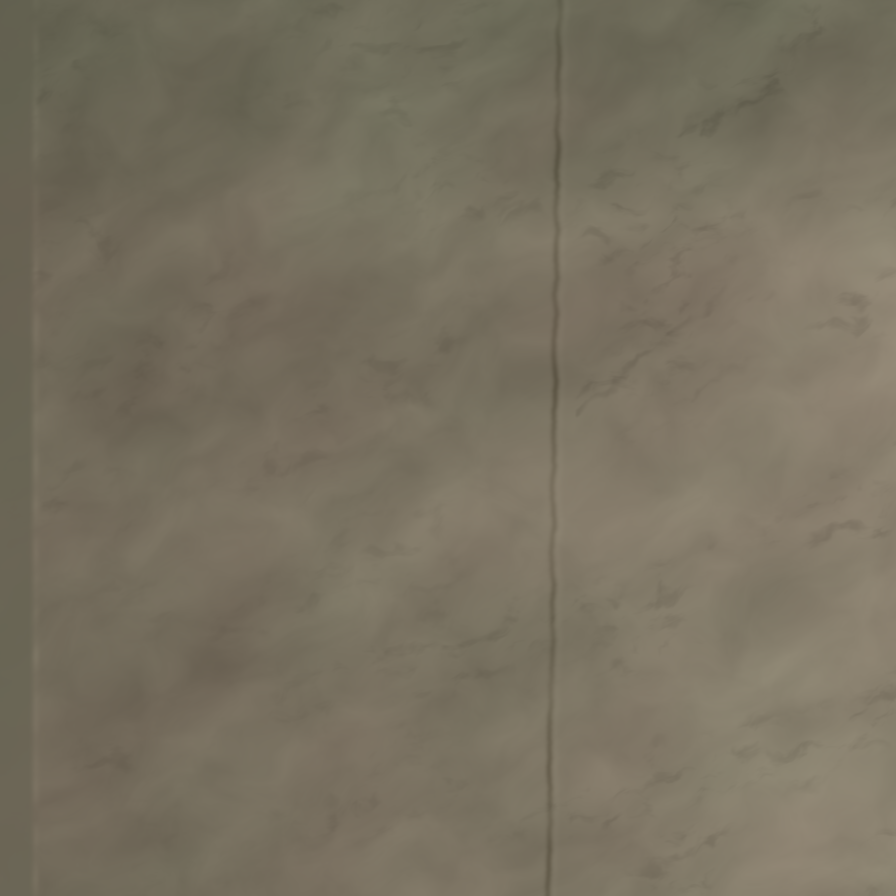
This texture is drawn by a WebGL 2 fragment shader. Its source:

```glsl
#version 300 es
precision highp float;

uniform vec2 u_resolution;
out vec4 fragColor;

const vec3 DARK_PLASTER = vec3(0.388, 0.358, 0.302);
const vec3 LIGHT_PLASTER = vec3(0.565, 0.532, 0.458);
const vec3 GREEN_CAST = vec3(-0.018, 0.004, -0.004);
const vec3 WARM_CAST = vec3(0.008, -0.003, 0.002);
const float STROKE_ANGLE = 0.55;
const float STROKE_STRETCH = 1.6;
const float CLOUD_STRENGTH = 0.46;
const float SMUDGE_STRENGTH = 0.34;
const float FLECK_STRENGTH = 0.27;
const float SEAM_WIDTH = 0.0036;
const float SEAM_DEPTH = 0.075;
const float EDGE_X = 0.038;
const vec2 CRACK_START = vec2(0.645, 0.540);
const vec2 CRACK_END = vec2(0.825, 0.690);
const vec2 GLOW_CENTER = vec2(0.99, 0.60);

vec2 hashGradient(vec2 cell) {
    vec3 p = fract(cell.xyx * vec3(0.1031, 0.1030, 0.0973));
    p += dot(p, p.yzx + 33.33);
    float angle = 6.28318 * fract((p.x + p.y) * p.z);
    return vec2(cos(angle), sin(angle));
}

// Gradient noise, roughly -0.7 to 0.7
float gradientNoise(vec2 p) {
    vec2 i = floor(p), f = fract(p);
    vec2 w = f * f * f * (f * (f * 6.0 - 15.0) + 10.0);
    float a = dot(hashGradient(i), f);
    float b = dot(hashGradient(i + vec2(1, 0)), f - vec2(1, 0));
    float c = dot(hashGradient(i + vec2(0, 1)), f - vec2(0, 1));
    float d = dot(hashGradient(i + vec2(1, 1)), f - vec2(1, 1));
    return mix(mix(a, b, w.x), mix(c, d, w.x), w.y);
}

float fbm(vec2 p, int octaves) {
    float sum = 0.0, amplitude = 0.6;
    for (int i = 0; i < octaves; i++) {
        sum += amplitude * gradientNoise(p);
        p = mat2(1.6, 1.1, -1.1, 1.6) * p + 7.3;
        amplitude *= 0.5;
    }
    return sum;
}

// Coordinates aligned with the trowel strokes, compressed along them
vec2 strokeSpace(vec2 p, float angle, float stretch) {
    float c = cos(angle), s = sin(angle);
    return vec2((c * p.x + s * p.y) / stretch, c * p.y - s * p.x);
}

float segmentDistance(vec2 p, vec2 a, vec2 b) {
    vec2 ab = b - a;
    return length(p - a - ab * clamp(dot(p - a, ab) / dot(ab, ab), 0.0, 1.0));
}

// Broad light falling from the right, dimmer towards the top
float lighting(vec2 uv) {
    float light = 0.10 + 0.50 * uv.x + 0.22 * (1.0 - smoothstep(0.35, 1.0, uv.y));
    light -= 0.16 * smoothstep(0.7, 1.0, uv.y) * smoothstep(0.3, 0.9, uv.x);
    vec2 d = (uv - GLOW_CENTER) / vec2(0.14, 0.12);
    return light + 0.22 * exp(-dot(d, d));
}

// Short dark scuffs gathered in patches
float flecks(vec2 uv) {
    vec2 warp = 0.022 * vec2(fbm(uv * 19.0, 3), fbm(uv * 19.0 + 40.0, 3));
    vec2 q = strokeSpace(uv + warp, 0.38, 1.9);
    float patches = smoothstep(-0.08, 0.26, fbm(q * 9.0 + 12.0, 3));
    float marks = smoothstep(0.0, 0.42, fbm(q * 48.0, 4));
    return patches * marks * (0.55 + 0.45 * smoothstep(0.3, 0.8, uv.x));
}

float crack(vec2 uv) {
    vec2 wobble = 0.020 * vec2(fbm(uv * 24.0, 4), fbm(uv * 24.0 + 9.0, 4));
    float d = segmentDistance(uv + wobble, CRACK_START, CRACK_END);
    float gaps = smoothstep(-0.15, 0.2, gradientNoise(uv * 26.0 + 3.0));
    return gaps * (1.0 - smoothstep(0.0005, 0.006, d));
}

void main() {
    vec2 uv = gl_FragCoord.xy / u_resolution;
    vec2 stroke = strokeSpace(uv, STROKE_ANGLE, STROKE_STRETCH);

    // Mottled plaster
    float shade = lighting(uv);
    shade += CLOUD_STRENGTH * fbm(stroke * 5.0 + 2.0, 4);
    vec2 bend = 0.06 * vec2(fbm(uv * 8.0, 3), fbm(uv * 8.0 + 21.0, 3));
    shade += SMUDGE_STRENGTH * fbm((stroke + bend) * 15.0 + 5.0, 5);
    shade -= FLECK_STRENGTH * flecks(uv);
    shade -= 0.22 * crack(uv);

    // Left border strip with a pale worn lip
    float strip = 1.0 - smoothstep(EDGE_X - 0.007, EDGE_X + 0.003, uv.x);
    shade = mix(shade, 0.10 + 0.12 * (1.0 - uv.y), strip * 0.85);
    float lip = exp(-pow((uv.x - EDGE_X - 0.002) / 0.004, 2.0));
    shade += lip * (0.08 + 0.20 * gradientNoise(vec2(3.0, uv.y * 28.0)));

    // Colour casts
    vec3 color = mix(DARK_PLASTER, LIGHT_PLASTER, clamp(shade, -0.1, 1.05));
    float green = smoothstep(0.65, 1.05, uv.y + 0.25 * fbm(uv * 4.0 + 8.0, 2));
    color += GREEN_CAST * max(green, strip * 0.5);
    float warmth = 2.0 * fbm(stroke * 7.0 + 31.0, 3);
    color += WARM_CAST * (warmth + exp(-18.0 * dot(uv - GLOW_CENTER, uv - GLOW_CENTER)));

    // Vertical panel seam, slightly tilted and uneven
    float seamX = mix(0.612, 0.624, uv.y) + 0.005 * fbm(vec2(1.7, uv.y * 30.0), 4);
    float offset = uv.x - seamX;
    float wear = 0.85 + 0.8 * gradientNoise(vec2(8.4, uv.y * 16.0));
    color -= SEAM_DEPTH * wear * exp(-pow(offset / SEAM_WIDTH, 2.0));
    color += 0.012 * exp(-pow((offset - 0.007) / 0.004, 2.0));

    fragColor = vec4(clamp(color, 0.0, 1.0), 1.0);
}
```
